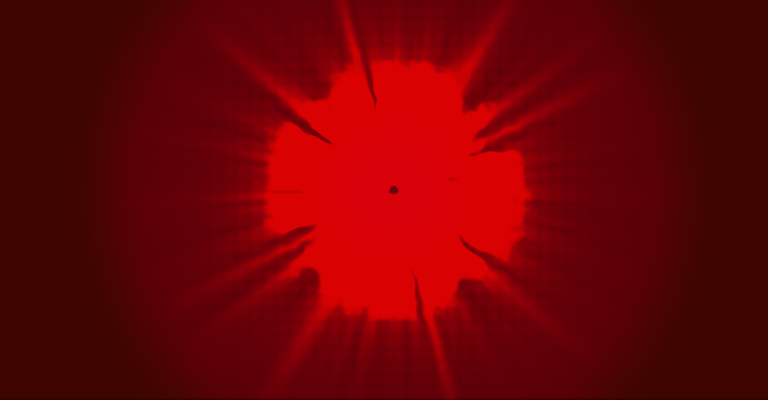
A Shadertoy shader for this background:

```glsl
// A scarlet burst with a ragged rim and paired rays on a wine field that
// fades to brown at the sides. Opposite rays and notches share one axis;
// gradient noise frays the rim, and a halftone grid dapples the glow.

#define CENTER vec2(0.513, 0.525)  // burst centre, fraction of the canvas
#define CORE_RADIUS 0.325          // in canvas heights
#define RIM_ROUGHNESS 0.030
#define RIM_SOFTNESS 0.017
#define GLOW_REACH 0.13
#define DOT_PITCH 0.033
#define DOT_STRENGTH 0.09
#define BROWN vec3(0.245, 0.02, 0.00)
#define WINE vec3(0.345, 0.00, 0.03)
#define CRIMSON vec3(0.58, 0.00, 0.03)
#define SCARLET vec3(0.85, 0.005, 0.005)

// Axis angle in degrees, half width, strength
const vec3 RAYS[5] = vec3[5](
    vec3(27.5, 0.020, 0.42), vec3(37.0, 0.017, 0.28), vec3(58.5, 0.023, 0.58),
    vec3(105.3, 0.016, 0.60), vec3(139.0, 0.020, 0.42));

// Axis angle in degrees, half width, depth cut into the core
const vec3 NOTCHES[6] = vec3[6](
    vec3(24.5, 0.018, 0.11), vec3(32.0, 0.020, 0.08), vec3(48.0, 0.034, 0.05),
    vec3(102.8, 0.010, 0.11), vec3(127.0, 0.034, 0.05), vec3(144.0, 0.012, 0.12));

vec2 gradientAt(vec2 cell) {
    float h = fract(sin(dot(cell, vec2(127.1, 311.7))) * 43758.5);
    return vec2(cos(6.2832 * h), sin(6.2832 * h));
}

float gradientNoise(vec2 p) {
    vec2 i = floor(p), f = fract(p);
    vec2 u = f * f * f * (f * (f * 6.0 - 15.0) + 10.0);
    vec2 e = vec2(0.0, 1.0);
    float low = mix(dot(gradientAt(i), f),
                    dot(gradientAt(i + e.yx), f - e.yx), u.x);
    float high = mix(dot(gradientAt(i + e.xy), f - e.xy),
                     dot(gradientAt(i + e.yy), f - e.yy), u.x);
    return mix(low, high, u.y);
}

// Soft band around a line through the centre
float axisBand(vec2 p, float degrees, float width) {
    float a = radians(degrees);
    float d = (p.x * sin(a) - p.y * cos(a)) / width;
    return exp(-d * d);
}

// Soft-edged ellipse, 1 inside
float speck(vec2 p, vec2 radius) {
    return 1.0 - smoothstep(0.65, 1.25, length(p / radius));
}

void mainImage(out vec4 fragColor, in vec2 fragCoord) {
    vec2 uv = fragCoord / iResolution.xy;
    vec2 p = (fragCoord - CENTER * iResolution.xy) / iResolution.y;
    float r = length(p);
    vec2 dir = p / max(r, 0.001);

    // Halftone dots
    vec2 cell = fract(p / DOT_PITCH) - 0.5;
    float dots = 1.0 - smoothstep(0.15, 0.62, length(cell));

    // Rays and notches, bent a little by noise
    vec2 bent = p + 0.012 * vec2(gradientNoise(p * 24.0),
                                 gradientNoise(p * 24.0 + 37.0));
    float rays = 0.0, cut = 0.0, shade = 0.0;
    for (int i = 0; i < 5; i++) {
        float spread = RAYS[i].y * (0.65 + 0.9 * r);
        rays += RAYS[i].z * axisBand(p, RAYS[i].x, spread);
    }
    for (int i = 0; i < 6; i++) {
        float band = axisBand(bent, NOTCHES[i].x, NOTCHES[i].y);
        cut = max(cut, NOTCHES[i].z * band);
        shade = max(shade, band);
    }

    // Ragged core with a bright fringe
    float fray = gradientNoise(p * 20.0) + 0.4 * gradientNoise(p * 48.0);
    float rim = CORE_RADIUS - cut + RIM_ROUGHNESS * fray + 0.007 * (dots - 0.5);
    float core = 1.0 - smoothstep(-RIM_SOFTNESS, RIM_SOFTNESS, r - rim);
    float fringe = exp(-max(r - CORE_RADIUS, 0.0) / 0.045);

    // Streaked glow outside the core
    float streak = 1.0 + 0.8 * gradientNoise(dir * 9.0 + r * 0.8)
                       + 0.4 * gradientNoise(dir * 21.0 + r);
    float glow = 0.40 * exp(-max(r - 0.30, 0.0) / GLOW_REACH) * streak;
    glow += 0.26 * fringe * streak;
    glow *= 1.0 - 0.68 * shade * (1.0 - smoothstep(0.32, 0.52, r));
    glow += rays * (1.0 - smoothstep(0.27, 0.70, r)) * (1.0 - 0.4 * shade);
    float dotFade = 1.0 - smoothstep(0.32, 0.64, r);
    glow += DOT_STRENGTH * (dots - 0.4) * dotFade;

    // Heat to colour
    float heat = mix(clamp(glow, 0.0, 0.88), 1.0, core);
    vec3 color = mix(WINE, CRIMSON, clamp(heat * 2.0, 0.0, 1.0));
    color = mix(color, SCARLET, clamp(heat * 2.0 - 1.0, 0.0, 1.0));
    color.b += 0.035 * (1.0 - smoothstep(0.05, 0.23, r));

    // Brown sides
    color = mix(color, BROWN, smoothstep(0.61, 0.83, r));

    // Centre speck and faint flecks
    float wobble = 0.004 * gradientNoise(p * 90.0);
    color = mix(color, vec3(0.42, 0.0, 0.06), speck(p + wobble, vec2(0.012, 0.011)));
    float flecks = speck(p - vec2(0.147, 0.027) + wobble, vec2(0.015, 0.005));
    flecks = max(flecks, speck(p + vec2(0.27, 0.005) + wobble, vec2(0.045, 0.005)));
    color = mix(color, CRIMSON, 0.35 * flecks);

    // Thin shade along the bottom
    color *= mix(0.75, 1.0, smoothstep(0.0, 0.008, uv.y));
    fragColor = vec4(color, 1.0);
}
```
